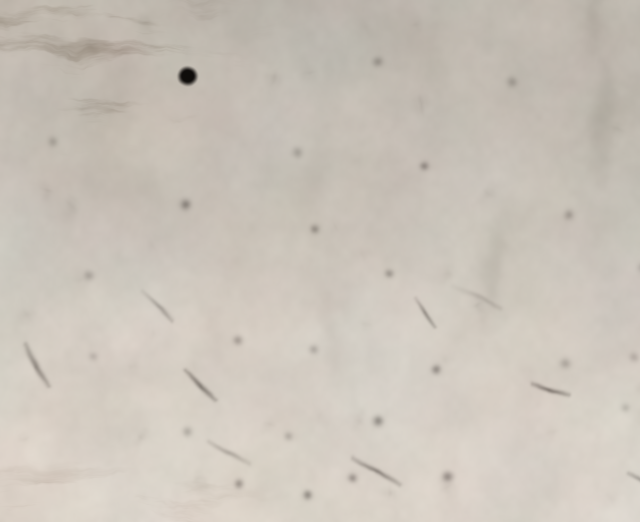
Reproduce this texture procedurally as a Shadertoy shader.

```glsl
// Weathered pale plaster: a warm grey wall, lighter towards the bottom,
// built from layered value noise with faint tints, soft smudges and stains,
// plus scattered specks, short scratches and one dark round pit.

float hash(vec2 p) {
    vec3 q = fract(vec3(p.xyx) * 0.1031);
    q += dot(q, q.yzx + 33.33);
    return fract((q.x + q.y) * q.z);
}

float noise(vec2 p) {
    vec2 cell = floor(p), f = fract(p);
    f = f * f * (3.0 - 2.0 * f);
    return mix(mix(hash(cell), hash(cell + vec2(1, 0)), f.x),
               mix(hash(cell + vec2(0, 1)), hash(cell + vec2(1, 1)), f.x), f.y);
}

// Layered noise, centred on zero
float fbm(vec2 p) {
    float sum = 0.0, gain = 0.5;
    for (int i = 0; i < 5; i++) {
        sum += gain * (noise(p) - 0.5);
        p = mat2(1.6, 1.2, -1.2, 1.6) * p + 17.3;
        gain *= 0.55;
    }
    return sum;
}

// Soft strokes scattered on a jittered grid; zero length gives round dots
float strokes(vec2 p, float cellSize, float density, float halfLength,
              float width, float angle, float spread, float seed) {
    vec2 home = floor(p / cellSize);
    float mark = 0.0;
    for (int j = -1; j <= 1; j++)
    for (int i = -1; i <= 1; i++) {
        vec2 id = home + vec2(i, j) + seed;
        if (hash(id + 3.7) > density) continue;
        vec2 jitter = 0.2 + 0.6 * vec2(hash(id + 11.1), hash(id + 23.9));
        vec2 d = p - (id - seed + jitter) * cellSize;
        float a = angle + spread * (2.0 * hash(id + 31.3) - 1.0);
        vec2 dir = vec2(cos(a), sin(a));
        float size = 0.5 + 0.5 * hash(id + 47.5);
        float reach = halfLength * size;
        float along = clamp(dot(d, dir), -reach, reach);
        float dist = length(d - dir * along) / (width * (0.6 + 0.4 * size));
        float taper = 1.0 - 0.6 * abs(along) / (reach + 0.001);
        float strength = 0.35 + 0.65 * hash(id + 59.2);
        mark = max(mark, strength * taper * exp(-dist * dist));
    }
    return mark;
}

void mainImage(out vec4 fragColor, in vec2 fragCoord) {
    vec2 p = fragCoord / iResolution.y;
    vec2 warp = vec2(fbm(p * 7.0 + 5.0), fbm(p * 7.0 + 41.0));

    // Vertical fade with cloudy mottling and fine soft grain
    float fade = smoothstep(-0.05, 1.0, p.y + 0.25 * fbm(p * 2.5 + 9.0));
    vec3 color = mix(vec3(0.857, 0.827, 0.788), vec3(0.752, 0.722, 0.682), fade);
    color += 0.065 * fbm(p * 5.0 + 0.5 * warp);
    color += 0.045 * fbm(p * vec2(17.0, 14.0) + 60.0);
    color += 0.012 * (noise(p * 62.0) - 0.5);

    // Faint cool and greenish tints
    color += vec3(-0.022, 0.002, 0.020) * (fbm(p * 4.0 + 80.0) + 0.06);
    color += vec3(-0.018, 0.012, -0.002) * fbm(p * 9.0 + 120.0);

    // Upright smudges on the right, level streaks at upper left and the foot
    vec2 bent = p + 0.06 * warp;
    float smudge = strokes(bent, 0.27, 0.55, 0.13, 0.022, 1.45, 0.25, 7.0);
    color -= 0.065 * smudge * smoothstep(0.3, 0.8, p.x) * smoothstep(0.1, 0.3, p.y);
    float streak = smoothstep(0.05, 0.4, fbm(bent * vec2(5.0, 30.0) + 30.0));
    float corner = smoothstep(0.6, 0.2, p.x) * smoothstep(0.66, 0.8, p.y);
    float foot = smoothstep(0.14, 0.02, p.y) * smoothstep(0.6, 0.2, p.x);
    color -= vec3(0.13, 0.14, 0.15) * streak * (corner + foot);

    // Blotches and small specks
    float blotch = strokes(bent, 0.11, 0.4, 0.012, 0.013, 0.8, 1.2, 90.0);
    color -= 0.055 * blotch;
    float speck = strokes(p + 0.01 * warp, 0.13, 0.3, 0.0, 0.010, 0.0, 0.0, 150.0);
    color -= vec3(0.26, 0.26, 0.25) * speck;

    // Short scratches slanting down to the right, low on the wall
    float scratch = strokes(p + 0.02 * warp, 0.17, 0.38, 0.050, 0.0055, -0.55, 0.5, 210.0);
    color -= vec3(0.36, 0.36, 0.35) * scratch * smoothstep(0.5, 0.36, p.y);

    // Dark pit with a slightly ragged rim
    float pit = length(p - vec2(0.356, 0.853) + 0.012 * warp);
    color = mix(color, vec3(0.06, 0.05, 0.045), smoothstep(0.022, 0.010, pit));

    fragColor = vec4(clamp(color, 0.0, 1.0), 1.0);
}
```
